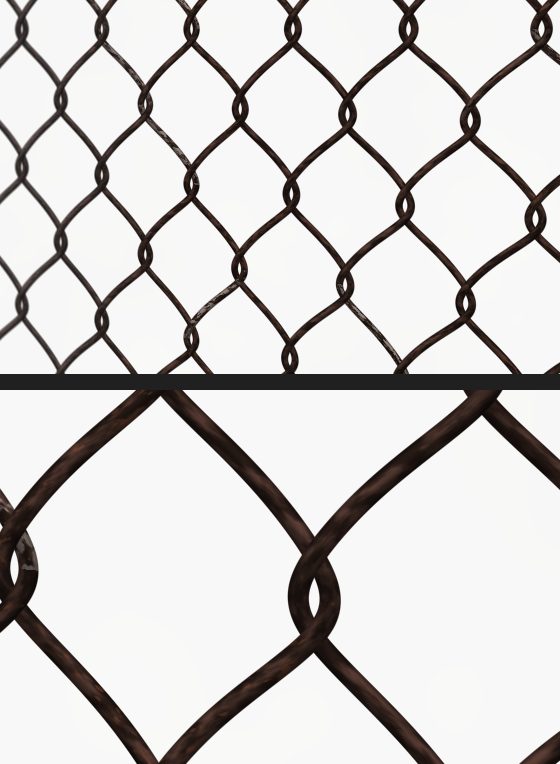
Top: the whole. Bottom: its middle third, enlarged.
A Shadertoy shader for this pattern:

```glsl
#define COLUMN_STEP 0.101
#define ROW_STEP 0.369
#define ORIGIN vec2(0.0586, 0.078)
#define PERSPECTIVE 0.0273
#define LEAN 0.034
#define HOOK_REACH 0.60
#define HOOK_SHARPNESS 0.82
#define BOW 0.022
#define WIRE_RADIUS 0.0080
#define DEFOCUS 0.0022
#define BACKDROP vec3(0.972, 0.972, 0.971)

const float TAU = 6.2831853;

float hash(vec2 p) {
    return fract(sin(dot(p, vec2(127.1, 311.7))) * 43758.5453);
}

float noise(vec2 p) {
    vec2 i = floor(p), f = fract(p);
    f = f * f * (3.0 - 2.0 * f);
    return mix(mix(hash(i), hash(i + vec2(1, 0)), f.x),
               mix(hash(i + vec2(0, 1)), hash(i + vec2(1, 1)), f.x), f.y);
}

float fbm(vec2 p) {
    return 0.57 * noise(p) + 0.28 * noise(p * 2.1 + 7.3) + 0.15 * noise(p * 4.3 + 3.1);
}

// Sideways position of a zigzag wire with rounded hooks, in column steps
float zigzag(float phase) {
    float wave = sin(TAU * phase);
    wave = sin(2.0 * wave) * 0.0 + wave * abs(wave);
    float bowed = phase + BOW * abs(wave);
    return 0.5 - HOOK_REACH * asin(HOOK_SHARPNESS * cos(TAU * bowed)) / asin(HOOK_SHARPNESS);
}

// Weathered metal: across runs -1..1 over the width, up is the upward-facing part
vec3 wireColor(float across, float up, float phase, float wire, float haze) {
    float segment = hash(vec2(wire, floor(phase * 2.0)) + 3.7);
    vec2 grain = vec2(phase * 34.0 + wire * 17.0, across * 1.3 + wire * 5.0);
    float rust = fbm(grain);
    float fleck = fbm(grain * vec2(1.4, 1.1) + 41.0);

    vec3 color = mix(vec3(0.125, 0.085, 0.070), vec3(0.30, 0.205, 0.175),
                     smoothstep(0.25, 0.8, rust));
    color = mix(color, vec3(0.43, 0.25, 0.16),
                0.6 * smoothstep(0.62, 0.8, fleck) * step(0.35, segment));
    // Bare zinc shows through on a few segments
    float bare = smoothstep(0.80, 0.95, segment) * smoothstep(0.42, 0.62, fleck);
    color = mix(color, vec3(0.56, 0.52, 0.50), 0.75 * bare);
    color = mix(color, vec3(0.30, 0.295, 0.30), 0.55 * haze);

    // Round shading, with darker contact at the hooks
    float sheen = exp(-5.0 * (up - 0.30) * (up - 0.30));
    float rim = smoothstep(0.45, 1.0, abs(across));
    float hook = smoothstep(0.68, 0.95, abs(cos(TAU * phase)));
    return color * (0.62 + 0.58 * sheen) * (1.0 - 0.25 * rim) * (1.0 - 0.25 * hook);
}

void mainImage(out vec4 fragColor, in vec2 fragCoord) {
    vec2 pos = fragCoord / iResolution.y;
    pos.y = 1.0 - pos.y;
    float haze = 1.0 - smoothstep(0.0, 0.55, pos.x);
    float blur = 0.8 / iResolution.y + DEFOCUS * haze * haze;

    // Canvas to fence plane, which recedes toward the left
    vec2 rel = pos - ORIGIN;
    rel.x += LEAN * rel.y * max(pos.x - 0.5, 0.0);
    float column = rel.x / (COLUMN_STEP + PERSPECTIVE * rel.x);
    float depth = 1.0 - PERSPECTIVE * column;
    float row = rel.y * depth / ROW_STEP;
    float columnSize = COLUMN_STEP / (depth * depth);
    float rowSize = ROW_STEP / depth;
    float radius = WIRE_RADIUS / depth;

    vec3 color = BACKDROP + 0.012 * (fbm(pos * 3.0) - 0.5);

    // Falling halves lie behind, rising halves pass in front
    for (int layer = 0; layer < 2; layer++) {
        for (int n = -1; n <= 1; n++) {
            float wire = floor(column) + float(n);
            float phase = row - 0.5 * mod(wire, 2.0);
            if (int(step(0.5, fract(phase))) != layer) continue;

            float slope = (zigzag(phase + 0.004) - zigzag(phase - 0.004)) / 0.008;
            slope *= columnSize / rowSize;
            float stretch = sqrt(1.0 + slope * slope);
            float dist = (column - wire - zigzag(phase)) * columnSize / stretch;
            float cover = 1.0 - smoothstep(radius - blur, radius + blur, abs(dist));
            float across = clamp(dist / radius, -1.0, 1.0);
            color = mix(color, wireColor(across, across * slope / stretch, phase, wire, haze), cover);
        }
    }
    fragColor = vec4(color, 1.0);
}
```
